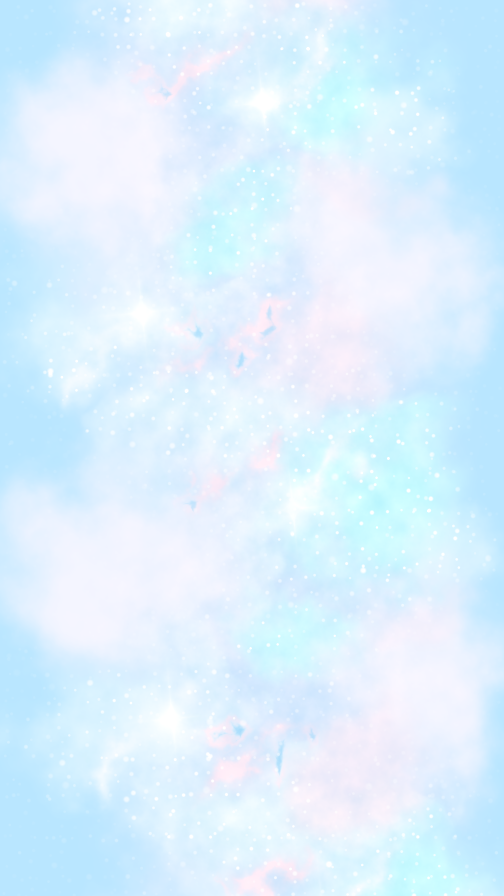
A Shadertoy shader for this background:

```glsl
#define SKY vec3(0.725, 0.902, 1.0)
#define HAZE vec3(0.845, 0.918, 1.0)
#define PEARL vec3(0.957, 0.96, 1.0)
#define ROSE vec3(0.99, 0.925, 0.97)
#define AQUA vec3(0.785, 0.985, 1.0)
#define MIST vec3(0.915, 0.978, 1.0)
#define GEM vec3(0.64, 0.86, 0.985)
#define REPEAT vec2(0.06, 0.806)
#define WARP 0.24
#define CURL 0.1
#define MOTTLE 0.17
#define DUST_SHARE 0.55

float hash(vec2 p) {
    return fract(sin(dot(p, vec2(127.1, 311.7))) * 43758.5453);
}

float noise(vec2 p) {
    vec2 i = floor(p), f = fract(p);
    f = f * f * (3.0 - 2.0 * f);
    return mix(mix(hash(i), hash(i + vec2(1, 0)), f.x),
               mix(hash(i + vec2(0, 1)), hash(i + vec2(1, 1)), f.x), f.y);
}

float fbm(vec2 p) {
    float sum = 0.0, amp = 0.5;
    for (int i = 0; i < 5; i++) {
        sum += amp * noise(p);
        p = mat2(1.6, 1.2, -1.2, 1.6) * p + 3.7;
        amp *= 0.5;
    }
    return sum;
}

// Soft elliptical cloud
float puff(vec2 p, vec2 centre, vec2 radius) {
    return 1.0 - smoothstep(0.3, 1.3, length((p - centre) / radius));
}

// Bowed filament, strongest near a
float wisp(vec2 p, vec2 a, vec2 b, float bend, float width) {
    vec2 axis = normalize(b - a);
    float h = clamp(dot(p - a, axis) / length(b - a), 0.0, 1.0);
    float arc = 4.0 * h * (1.0 - h);
    float d = (dot(p - a, vec2(-axis.y, axis.x)) - bend * arc) / width;
    return (exp(-d * d) + 0.4 * exp(-d * d * 0.15)) * smoothstep(0.0, 0.9, arc) * (1.1 - 0.5 * h);
}

// Glowing core with four tapered rays
float sparkle(vec2 p, float size) {
    p = mat2(0.995, 0.1, -0.1, 0.995) * p / size;
    vec2 a = abs(p);
    float rays = exp(-a.x * 300.0 - a.y * 26.0) + 0.8 * exp(-a.y * 300.0 - a.x * 36.0);
    return 0.8 * rays + 0.8 * exp(-length(p) * 50.0) + 0.4 * exp(-dot(p, p) * 300.0);
}

// Small diamond: x = core, y = pale rim
vec2 gem(vec2 p, vec2 centre, float size) {
    vec2 a = abs(p - centre);
    float d = (a.x * 1.2 + a.y) / size;
    return vec2(1.0 - smoothstep(0.2, 1.3, d), exp(-pow(d - 1.8, 2.0) * 2.0));
}

// Jittered dots on three grids of rising density
float starDust(vec2 p) {
    float sum = 0.0;
    for (int i = 0; i < 3; i++) {
        float grid = 13.0 + 12.0 * float(i);
        vec2 cell = floor(p * grid), seed = cell + 57.0 * float(i);
        vec2 jitter = 0.25 + 0.5 * vec2(hash(seed + 1.3), hash(seed + 8.1));
        float radius = 0.003 + 0.075 / grid * hash(seed + 4.7);
        float d = length(p - (cell + jitter) / grid);
        float lit = step(hash(seed), DUST_SHARE) * (0.3 + 0.7 * hash(seed + 2.9));
        sum += lit * (1.0 - smoothstep(0.35 * radius, 1.15 * radius, d));
    }
    return sum;
}

void mainImage(out vec4 fragColor, in vec2 fragCoord) {
    // Width is 1, y runs downward
    vec2 p = vec2(fragCoord.x, iResolution.y - fragCoord.y) / iResolution.x;
    vec2 drift = vec2(fbm(p * 5.0), fbm(p * 5.0 + 17.0)) - 0.48;
    vec2 curl = vec2(fbm(p * 15.0), fbm(p * 15.0 + 9.0)) - 0.48;
    float billow = clamp(0.6 + 0.75 * fbm(p * 8.0 + 31.0), 0.0, 1.0);
    float shred = clamp(2.4 * fbm(p * 19.0 + 5.0) - 0.5, 0.0, 1.0);
    vec2 w = p + WARP * drift + CURL * curl;
    // Hazy column leaning along the repeat, with misty patches
    float lean = 0.47 + REPEAT.x * p.y / REPEAT.y;
    float column = 1.0 - smoothstep(0.12, 0.45, abs(w.x - lean));
    vec3 col = mix(SKY, HAZE, column);
    col = mix(col, MIST, 0.6 * column * smoothstep(0.45, 0.7, fbm(w * 8.0 + 3.0)));
    float dust = 0.1 + 0.35 * column, cover = column;
    for (int k = -1; k <= 2; k++) {
        vec2 shift = float(k) * REPEAT, q = p - shift, c = w - shift;
        vec2 s = q + 0.06 * drift + CURL * curl;
        // Aqua pools
        float pool = puff(c, vec2(0.67, 0.19), vec2(0.2, 0.16));
        pool = max(pool, 0.85 * puff(c, vec2(0.52, 0.44), vec2(0.13, 0.09)));
        float mist = puff(c, vec2(0.44, 0.83), vec2(0.22, 0.13));
        mist = max(mist, 0.75 * puff(c, vec2(0.17, 0.66), vec2(0.22, 0.14)));
        mist = max(mist, 0.7 * puff(c, vec2(0.84, 0.26), vec2(0.13, 0.1)));
        col = mix(col, AQUA, pool * billow);
        col = mix(col, MIST, 0.9 * mist * billow);
        // Pearl clouds with a rosy fringe
        float pearl = puff(c, vec2(0.19, 0.35), vec2(0.27, 0.21));
        pearl = max(pearl, puff(c, vec2(0.75, 0.54), vec2(0.21, 0.25)));
        float rose = puff(c, vec2(0.64, 0.72), vec2(0.12, 0.13));
        rose = max(rose, 0.6 * puff(c, vec2(0.74, 0.4), vec2(0.14, 0.07)));
        col = mix(col, PEARL, pearl * mix(billow, 1.0, 0.5));
        col = mix(col, ROSE, 0.6 * rose * billow);
        // Shredded filaments
        float pale = wisp(s, vec2(0.49, 0.22), vec2(0.66, 0.02), 0.03, 0.018);
        pale += wisp(s, vec2(0.31, 0.62), vec2(0.13, 0.83), 0.035, 0.018);
        float pink = wisp(s, vec2(0.28, 0.21), vec2(0.51, 0.05), 0.02, 0.011);
        pink += wisp(s, vec2(0.59, 0.62), vec2(0.31, 0.79), 0.025, 0.012);
        col = mix(col, vec3(0.965, 0.985, 1.0), min(pale * (0.3 + 0.55 * shred), 1.0));
        col = mix(col, ROSE, min(pink * (0.1 + 1.1 * shred), 1.0));
        // Diamonds and bright stars
        vec2 gems = gem(s, vec2(0.387, 0.64), 0.017) + gem(s, vec2(0.488, 0.702), 0.017);
        gems += 0.7 * (gem(s, vec2(0.317, 0.187), 0.016) + gem(s, vec2(0.535, 0.652), 0.016));
        col = mix(col, ROSE, min(0.9 * gems.y * shred, 1.0));
        col = mix(col, GEM, min(0.75 * gems.x, 1.0));
        float glow = sparkle(q - vec2(0.521, 0.204), 1.1) + sparkle(q - vec2(0.282, 0.62), 1.2);
        col = mix(col, vec3(0.985, 1.0, 1.0), min(glow, 1.0));
        dust += 0.5 * pool + 0.7 * mist - 0.3 * pearl;
        cover = max(cover, 0.7 * max(pool, mist)) * (1.0 - 0.45 * pearl);
    }
    // Fine mottling and star dust
    col += MOTTLE * cover * (fbm(p * 24.0 + 40.0) - 0.48) * vec3(1.0, 0.4, 0.1);
    dust = clamp(dust * (0.5 + shred), 0.05, 1.0);
    col = mix(col, vec3(1.0), clamp(1.2 * starDust(p) * dust, 0.0, 1.0));
    fragColor = vec4(min(col, 1.0), 1.0);
}
```
